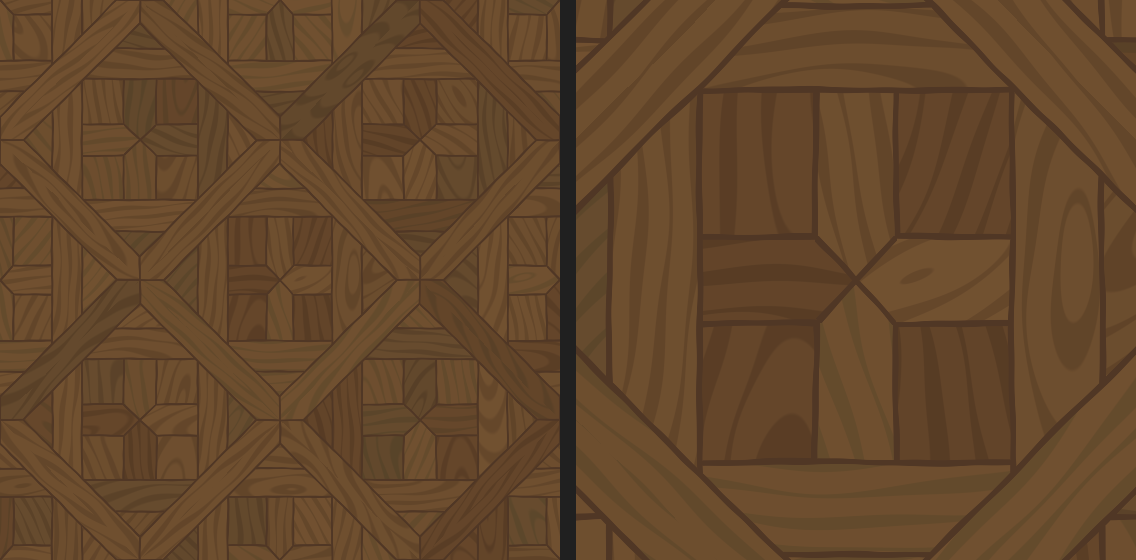
Left, the full canvas; right, a detail of the centre.
Reproduce this pattern procedurally as a WebGL 1 fragment shader.

```glsl
precision highp float;

uniform vec2 u_resolution;

const float CELLS = 4.0;          // half-diagonals of a diamond across the canvas
const float STRIP_INNER = 0.833;  // where the diagonal strips begin
const float SEAM_HALF_WIDTH = 0.0072;
const vec3 SEAM = vec3(0.315, 0.215, 0.145);
const vec3 OAK = vec3(0.432, 0.308, 0.184);
const vec3 RUSSET = vec3(0.390, 0.270, 0.163);
const vec3 OLIVE = vec3(0.392, 0.288, 0.176);

struct Board {
  vec2 centre;
  vec2 along;   // grain direction
  float tilt;   // how far the grain may turn from it
  float seam;   // distance to the nearest joint
};

float hash(vec2 p, float seed) {
  return fract(sin(dot(p, vec2(12.99, 78.23)) + seed * 37.7) * 4375.85);
}

float waves(vec2 p) {
  return sin(p.x * 5.1 + 1.7 * sin(p.y * 3.3)) * 0.5
       + sin(p.y * 8.7 + p.x * 3.9) * 0.3
       + sin(p.x * 17.0 - p.y * 11.0) * 0.2;
}

vec2 rotate(vec2 p, float angle) {
  float c = cos(angle), s = sin(angle);
  return vec2(c * p.x - s * p.y, s * p.x + c * p.y);
}

vec2 diamondCentre(vec2 p) {
  vec2 cell = floor(0.5 * vec2(p.x + p.y, p.x - p.y) + 0.5);
  return vec2(cell.x + cell.y, cell.x - cell.y);
}

// Mitred strip along one edge of a diamond
Board strip(vec2 c, vec2 d, float inset) {
  vec2 side = sign(d);
  float mitre = min(abs(d.x), abs(d.y));
  return Board(c + 0.5 * side, normalize(vec2(side.x, -side.y)), 0.12, min(mitre, inset));
}

// Four corner blocks around a cross with pointed arms
Board block(vec2 c, vec2 d, vec2 core) {
  vec2 a = abs(d), side = sign(d);
  if (a.x > core.x && a.y > core.y) {
    return Board(c + 0.26 * side, vec2(0.0, 1.0), 0.75, min(a.x - core.x, a.y - core.y));
  }
  bool upright = a.y * core.x > a.x * core.y;
  vec2 axis = upright ? vec2(0.0, 1.0) : vec2(1.0, 0.0);
  vec2 t = upright ? a : a.yx;
  vec2 k = upright ? core : core.yx;
  float point = abs(t.x * k.y - t.y * k.x) / length(k);
  return Board(c + 0.27 * side * axis, axis, 0.5, t.y > k.y ? k.x - t.x : point);
}

// Frame board beside the square, and the triangle beyond it
Board frame(vec2 c, vec2 d, vec2 past, vec2 outer) {
  bool sideways = past.x > 0.0;
  vec2 axis = sideways ? vec2(1.0, 0.0) : vec2(0.0, 1.0);
  float beyond = dot(abs(d) - outer, axis);
  float seam = min(abs(beyond), sideways ? past.x : min(past.y, -past.x));
  bool tip = beyond > 0.0;
  return Board(c + (tip ? 0.72 : 0.52) * sign(d) * axis, axis.yx, tip ? 0.9 : 0.1, seam);
}

Board findBoard(vec2 p) {
  vec2 c = diamondCentre(p);
  vec2 d = p - c;
  float inset = (STRIP_INNER - abs(d.x) - abs(d.y)) * 0.7071;
  if (inset < 0.0) return strip(c, d, -inset);

  // Odd columns hold the wider square
  float wide = mod(c.x, 2.0);
  vec2 square = mix(vec2(0.372, 0.443), vec2(0.414, 0.432), wide);
  vec2 outer = mix(vec2(0.586, 0.654), vec2(0.625, 0.654), wide);
  vec2 core = mix(vec2(0.096, 0.104), vec2(0.117, 0.112), wide);
  vec2 past = abs(d - vec2(0.0, mix(0.009, 0.004, wide))) - square;

  Board b;
  if (max(past.x, past.y) > 0.0) {
    b = frame(c, d, past, outer);
  } else {
    b = block(c, d, core);
    b.seam = min(b.seam, -max(past.x, past.y));
  }
  b.seam = min(b.seam, inset);
  return b;
}

// Stretched growth rings around a random heart, as tapering lines
float grain(vec2 p, Board b, float pixel) {
  vec2 q = rotate(p - b.centre, (hash(b.centre, 1.0) - 0.5) * 2.0 * b.tilt);
  vec2 g = vec2(dot(q, b.along), dot(q, vec2(-b.along.y, b.along.x)));
  float phase = hash(b.centre, 2.0) * 20.0;
  g += vec2(hash(b.centre, 3.0) - 0.5, (hash(b.centre, 4.0) - 0.5) * 0.8);
  g.y += 0.022 * waves(g * vec2(0.9, 1.0) + phase);
  float density = mix(12.0, 16.0, hash(b.centre, 5.0));
  float ring = length(g * vec2(0.27, 1.0)) * density + phase;
  float taper = 0.15 + 0.09 * sin(g.x * 8.0 + floor(ring) * 2.4);
  float soft = density * pixel * 0.7;
  return 1.0 - smoothstep(taper - soft, taper + soft, abs(fract(ring) - 0.5));
}

vec3 boardColour(vec2 id) {
  float kind = hash(id, 6.0);
  vec3 tone = kind < 0.2 ? RUSSET : (kind < 0.35 ? OLIVE : OAK);
  return tone * mix(0.975, 1.03, hash(id, 7.0));
}

void main() {
  float pixel = CELLS / u_resolution.y;
  vec2 p = gl_FragCoord.xy * pixel;
  vec2 wobble = 0.0035 * vec2(waves(p.yx * 2.3), waves(p * 2.3 + 4.0));
  Board b = findBoard(p + wobble);

  vec3 wood = boardColour(b.centre);
  vec3 vein = wood * mix(vec3(0.89, 0.88, 0.88), vec3(0.90, 0.94, 0.93), step(0.75, hash(b.centre, 8.0)));
  vec3 colour = mix(wood, vein, grain(p, b, pixel));

  float halfWidth = SEAM_HALF_WIDTH + 0.0012 * waves(p * 4.0);
  float joint = 1.0 - smoothstep(halfWidth - 0.5 * pixel, halfWidth + 0.5 * pixel, b.seam);
  gl_FragColor = vec4(mix(colour, SEAM, joint), 1.0);
}
```
